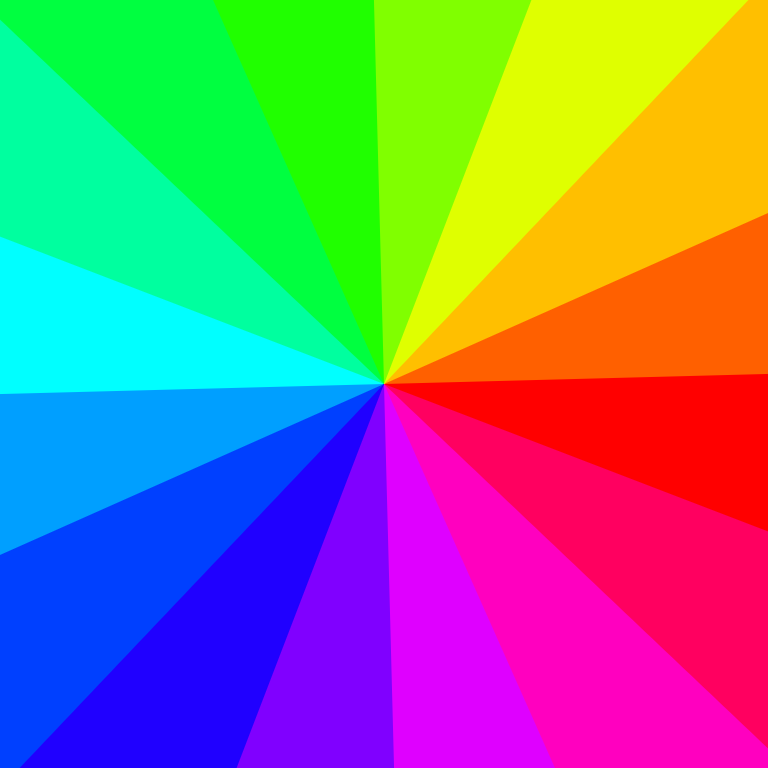
This background is drawn by a WebGL 2 fragment shader. Its source:

```glsl
#version 300 es
precision highp float;

uniform vec2 u_resolution;
out vec4 fragColor;

const float TAU = 6.2831853;
const float WEDGE_COUNT = 16.0;
const float FIRST_EDGE = radians(1.5);
const vec2 CENTER = vec2(0.5);

// Fully saturated colour for a hue in turns
vec3 hueColor(float hue) {
    vec3 ramp = abs(fract(hue + vec3(0.0, 2.0, 1.0) / 3.0) * 6.0 - 3.0) - 1.0;
    return clamp(ramp, 0.0, 1.0);
}

vec3 wedgeColor(float index) {
    return hueColor(index / WEDGE_COUNT);
}

void main() {
    float scale = min(u_resolution.x, u_resolution.y);
    vec2 p = (gl_FragCoord.xy - CENTER * u_resolution) / scale;
    float pixel = 1.0 / scale;

    // Nearest boundary between two wedges
    float wedgeAngle = TAU / WEDGE_COUNT;
    float position = (atan(p.y, p.x) - FIRST_EDGE) / wedgeAngle;
    float edge = floor(position + 0.5);

    // Signed distance to that boundary gives a one-pixel blend
    float edgeDistance = length(p) * sin((position - edge) * wedgeAngle);
    float blend = clamp(edgeDistance / pixel + 0.5, 0.0, 1.0);

    vec3 color = mix(wedgeColor(edge), wedgeColor(edge + 1.0), blend);
    fragColor = vec4(color, 1.0);
}
```
